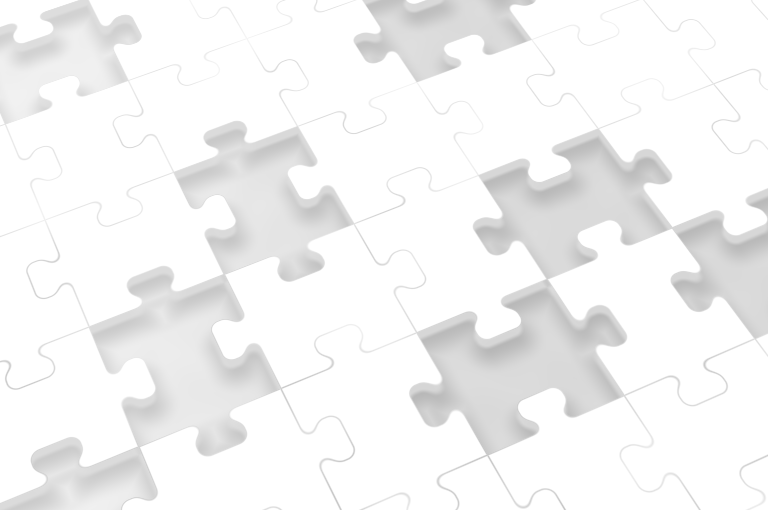
Write a Shadertoy shader that draws this pattern.

```glsl
// White jigsaw seen in perspective, with several pieces missing.
// A homography maps the canvas to a unit grid of interlocking cells; signed
// distances to the pieces give the seams, the cut walls and the soft shadows.

// Columns: one step across, one step down, grid origin (y points down).
const mat3 GRID_TO_CANVAS = mat3(0.263, -0.0882, 0.020,
                                 0.0784, 0.1775, -0.055,
                                 0.694, 0.439, 1.0);
const float CELL_SIZE = 0.23;        // mean cell width in canvas heights
const vec2 HEAD_CENTER = vec2(0.0, 0.175);
const vec2 HEAD_HALF = vec2(0.165, 0.08);
const vec2 NECK_HALF = vec2(0.10, 0.15);
const float HEAD_ROUNDING = 0.07;
const float FILLET = 0.07;
const float TAB_JITTER = 0.05;
const float SEAM_WIDTH = 0.0011;     // half width in canvas heights
const float WALL_HEIGHT = 0.016;
const vec2 SHADOW_SHIFT = vec2(0.008, 0.034);

const vec3 PAPER = vec3(1.0);
const vec3 SEAM = vec3(0.74);
const vec3 WALL = vec3(0.88);
const vec3 FLOOR_LEFT = vec3(0.94);
const vec3 FLOOR_RIGHT = vec3(0.855);
const float SHADOW_DEPTH = 0.15;

// Missing pieces: one bit per column, one entry per row.
const int FIRST_ROW = -3;
const int FIRST_COLUMN = -4;
const int EMPTY_ROWS[5] = int[5](4, 32, 8, 36, 82);

float hash(vec2 p) {
    return fract(sin(dot(p, vec2(12.99, 78.23))) * 4375.85);
}

float smoothMin(float a, float b, float k) {
    float h = max(k - abs(a - b), 0.0) / k;
    return min(a, b) - 0.25 * k * h * h;
}

float roundedBox(vec2 p, vec2 halfSize, float radius) {
    vec2 q = abs(p) - halfSize + radius;
    return length(max(q, 0.0)) + min(max(q.x, q.y), 0.0) - radius;
}

// Half plane n < 0 carrying one tab that points towards +n.
float tabEdge(float along, float n, vec2 edgeId) {
    vec2 q = vec2(along - 0.5 + TAB_JITTER * (hash(edgeId) - 0.5), n);
    float head = roundedBox(q - HEAD_CENTER, HEAD_HALF, HEAD_ROUNDING);
    float neck = roundedBox(q, NECK_HALF, 0.02);
    return smoothMin(n, smoothMin(head, neck, FILLET), FILLET);
}

// Negative inside the piece; tabs and sockets alternate like a checkerboard.
float pieceDistance(vec2 uv, vec2 cell) {
    vec2 f = uv - cell;
    float s = 1.0 - 2.0 * mod(cell.x + cell.y, 2.0);
    float top = s * tabEdge(f.x, -s * f.y, cell);
    float bottom = s * tabEdge(f.x, s * (f.y - 1.0), cell + vec2(0.0, 1.0));
    float left = -s * tabEdge(f.y, s * f.x, cell + 0.5);
    float right = -s * tabEdge(f.y, s * (1.0 - f.x), cell + vec2(1.5, 0.5));
    return max(max(top, bottom), max(left, right));
}

bool isEmpty(vec2 cell) {
    int row = int(cell.y) - FIRST_ROW;
    int column = int(cell.x) - FIRST_COLUMN;
    if (row < 0 || row > 4 || column < 0 || column > 7) return false;
    return ((EMPTY_ROWS[row] >> column) & 1) == 1;
}

vec2 toGrid(vec2 p) {
    vec3 q = inverse(GRID_TO_CANVAS) * vec3(p, 1.0);
    return q.xy / q.z;
}

// x: signed distance to the holes, y: distance to the nearest seam.
vec2 puzzle(vec2 uv) {
    vec2 result = vec2(1.0);
    for (int y = -1; y <= 1; y++) {
        for (int x = -1; x <= 1; x++) {
            vec2 cell = floor(uv) + vec2(x, y);
            float d = pieceDistance(uv, cell);
            if (isEmpty(cell)) result.x = min(result.x, d);
            result.y = min(result.y, abs(d));
        }
    }
    return result;
}

float layeredSines(vec2 p) {
    return 0.5 + 0.25 * sin(p.x * 2.7 + 1.6 * sin(p.y * 2.1))
               + 0.25 * sin(p.y * 4.3 + 1.3 * sin(p.x * 3.7));
}

void mainImage(out vec4 fragColor, in vec2 fragCoord) {
    vec2 p = fragCoord / iResolution.y;
    p.y = 1.0 - p.y;
    float aa = 0.7 / (iResolution.y * CELL_SIZE);
    vec2 uv = toGrid(p);
    vec2 shape = puzzle(uv);

    // Seams fade in and out, and weaken with distance.
    float seamWidth = SEAM_WIDTH / CELL_SIZE;
    float seam = 1.0 - smoothstep(seamWidth - aa, seamWidth + aa, shape.y);
    seam *= mix(0.3, 1.0, layeredSines(uv * 1.7)) * mix(0.5, 1.0, p.y);
    vec3 paper = mix(PAPER, SEAM, seam);

    // Floor with a soft shadow cast from the far rim.
    float shade = smoothstep(-0.15, 0.08, puzzle(toGrid(p - SHADOW_SHIFT)).x);
    vec3 ground = mix(FLOOR_LEFT, FLOOR_RIGHT, smoothstep(0.05, 1.0, p.x));
    ground += 0.012 * (layeredSines(uv * 3.0) - 0.5);
    ground -= SHADOW_DEPTH * shade * mix(0.75, 1.0, p.y);

    // Cut side of the far pieces.
    float behind = puzzle(toGrid(p - vec2(0.0, WALL_HEIGHT))).x;
    ground = mix(ground, WALL, 0.75 * smoothstep(-0.02, 0.02, behind));

    vec3 color = mix(ground, paper, smoothstep(-aa, aa, shape.x));
    fragColor = vec4(color, 1.0);
}
```
